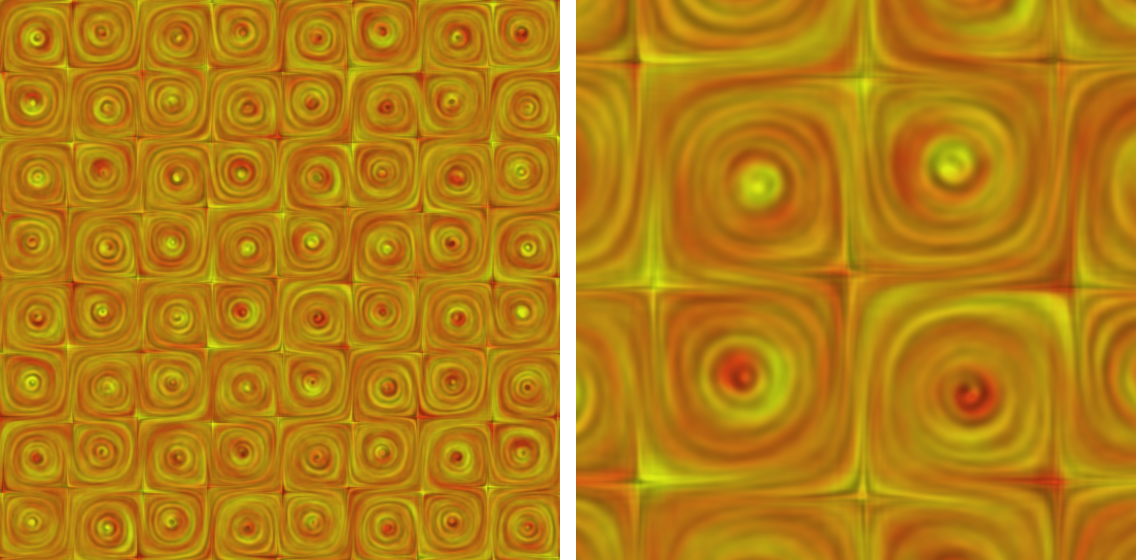
Left, the full canvas; right, a detail of the centre.
Reproduce this pattern procedurally as a WebGL 1 fragment shader.

```glsl
precision highp float;

uniform vec2 u_resolution;

#define CELLS 8.0           // vortices across and down
#define DRIFT 0.36          // steady flow that pushes alternate vortices apart
#define STEPS 13            // smear samples in each direction
#define SMEAR_TIME 0.14     // advection time in each direction
#define HUE_SCALE 5.0       // hue noise features per cell
#define SHADE_SCALE 15.0    // brightness noise features per cell
#define HUE_GAIN 1.35
#define SHADE_GAIN 1.1
#define RED_TONE vec3(0.69, 0.22, 0.065)
#define LIME_TONE vec3(0.72, 0.76, 0.07)

const float PI = 3.14159265;

// Random unit gradient for a lattice corner
vec2 cornerGradient(vec2 corner) {
  float h = fract(sin(dot(corner, vec2(127.1, 311.7))) * 43758.55);
  float angle = 2.0 * PI * h;
  return vec2(cos(angle), sin(angle));
}

float gradientNoise(vec2 p) {
  vec2 i = floor(p);
  vec2 f = p - i;
  vec2 w = f * f * f * (f * (f * 6.0 - 15.0) + 10.0);
  vec2 e = vec2(1.0, 0.0);
  float a = dot(cornerGradient(i), f);
  float b = dot(cornerGradient(i + e.xy), f - e.xy);
  float c = dot(cornerGradient(i + e.yx), f - e.yx);
  float d = dot(cornerGradient(i + e.xx), f - e.xx);
  return mix(mix(a, b, w.x), mix(c, d, w.x), w.y);
}

// Velocity from the stream function sin(PI x) sin(PI y) + DRIFT (y - x)
vec2 velocity(vec2 p) {
  vec2 s = sin(PI * p);
  vec2 c = cos(PI * p);
  return vec2(PI * s.x * c.y + DRIFT, DRIFT - PI * c.x * s.y);
}

// One midpoint step along the flow
vec2 advect(vec2 p, float dt) {
  return p + dt * velocity(p + 0.5 * dt * velocity(p));
}

// x: hue pigment, y: brightness pigment
vec2 pigment(vec2 p) {
  float hue = gradientNoise(p * HUE_SCALE + 17.3)
            + 0.65 * gradientNoise(p * HUE_SCALE * 2.1 + 71.9);
  float shade = gradientNoise(p * SHADE_SCALE + 133.7);
  return vec2(hue, shade);
}

// Average the pigment along the streamline through p
vec2 smearedPigment(vec2 p) {
  float dt = SMEAR_TIME / float(STEPS);
  vec2 ahead = p;
  vec2 behind = p;
  vec2 sum = pigment(p);
  for (int i = 0; i < STEPS; i++) {
    ahead = advect(ahead, dt);
    behind = advect(behind, -dt);
    sum += pigment(ahead) + pigment(behind);
  }
  return sum / float(2 * STEPS + 1);
}

void main() {
  vec2 p = CELLS * gl_FragCoord.xy / u_resolution;
  vec2 ink = smearedPigment(p);
  float hue = clamp(0.5 + HUE_GAIN * ink.x, 0.0, 1.0);
  float shade = clamp(1.0 + SHADE_GAIN * ink.y, 0.75, 1.2);
  gl_FragColor = vec4(mix(RED_TONE, LIME_TONE, hue) * shade, 1.0);
}
```
